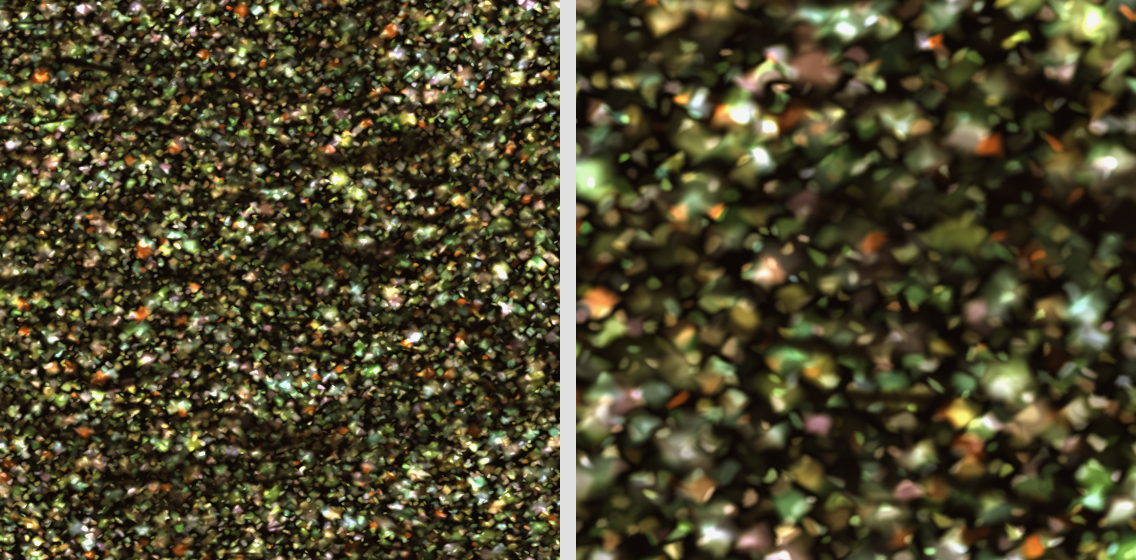
Left, the full canvas; right, a detail of the centre.
Write a WebGL 1 fragment shader that draws this texture.

```glsl
precision highp float;
// Thin section of fine-grained layered rock: three sizes of soft mineral
// grains, scattered by cellular noise and added up as light, then dimmed by
// long dark lenses that follow a gently waving horizontal bedding.
uniform vec2 u_resolution;

vec3 hash3(vec2 p) {
  vec3 q = fract(p.xyx * vec3(0.1031, 0.1030, 0.0973));
  q += dot(q, q.yxz + 33.33);
  return fract((q.xxy + q.yzz) * q.zyx);
}

// Light of one layer of grains, one grain per cell.
vec3 grainLight(vec2 p, float seed) {
  vec2 cell = floor(p);
  vec3 light = vec3(0.0);
  for (int j = -1; j <= 1; j++) {
    for (int i = -1; i <= 1; i++) {
      vec2 id = cell + vec2(float(i), float(j));
      vec3 place = hash3(id + seed);
      vec3 look = hash3(id + seed + 57.3);
      vec3 hue = hash3(id + seed + 131.7);
      vec2 d = p - id - place.xy;
      d.y += d.x * (look.x - 0.6) * 0.7;
      // Mix round and slightly angular outlines.
      float round_ = length(d);
      float angular = max(abs(d.x) + 0.4 * abs(d.y), abs(d.y) + 0.2 * abs(d.x));
      float size = mix(0.42, 0.85, look.y);
      float mask = 1.0 - smoothstep(0.25, 1.0, mix(round_, angular, place.z) / size);
      vec3 tint = 1.0 + vec3(0.6, 0.42, 0.75) * (hue - 0.5);
      float rust = step(0.96, fract(hue.x * 7.0 + hue.z * 5.0));
      tint = mix(tint, vec3(1.4, 0.6, 0.3), rust);
      light += tint * mask * look.z * look.z;
    }
  }
  return light;
}

// Share of light let through by a layer of tapered dark lenses.
float seamLight(vec2 p, float seed) {
  vec2 cell = floor(p);
  float through = 1.0;
  for (int j = -1; j <= 1; j++) {
    for (int i = -1; i <= 1; i++) {
      vec2 id = cell + vec2(float(i), float(j));
      vec3 rnd = hash3(id + seed);
      vec2 d = p - id - rnd.xy;
      d.y += 0.25 * sin(d.x * 4.0 + rnd.x * 6.3);
      float lens = 1.0 - smoothstep(0.1, 1.0, length(d * vec2(1.1, 2.1)) / (0.4 + 0.5 * rnd.z));
      through *= 1.0 - 0.85 * lens * fract(rnd.z * 9.0 + rnd.x);
    }
  }
  return through;
}

void main() {
  vec2 p = gl_FragCoord.xy / u_resolution.y;

  // Waving bedding and broad light patches.
  vec2 bed = p;
  bed.y += 0.012 * sin(p.x * 7.0 + p.y * 5.0) + 0.006 * sin(p.x * 17.0 - p.y * 11.0 + 2.0);
  bed.y += 0.05 * p.x * sin(p.y * 4.0 + 0.5);
  float patches = 1.0 + 0.13 * sin(bed.y * 19.0 + 2.0 * sin(p.x * 5.0))
                      + 0.1 * sin(p.x * 13.0 + 3.0 * sin(bed.y * 9.0));

  // Ragged grain edges.
  vec2 g = p + 0.0014 * sin(p.yx * vec2(310.0, 270.0) + 3.0 * sin(p * 83.0));
  g.y += 0.3 * (bed.y - p.y);

  vec3 light = 0.58 * grainLight(g * vec2(38.0, 47.0), 11.0)
             + 0.54 * grainLight(g * vec2(62.0, 77.0) + 5.3, 211.0)
             + 0.48 * grainLight(g * vec2(94.0, 118.0) + 9.1, 419.0);
  float seams = seamLight(bed * vec2(2.6, 15.0) + 3.7, 23.0)
              * seamLight(bed * vec2(7.0, 38.0) + 1.9, 71.0);
  light = 0.05 + light * seams * patches;

  // Brown in the shade, olive between, pale cream-green in the light.
  vec3 color = vec3(light.r, light.g * 1.03 - 0.02, light.b * (0.4 + 0.45 * light.b));
  color.r += 0.015 * (1.0 - seams);
  gl_FragColor = vec4(clamp(color, 0.0, 0.96), 1.0);
}
```
